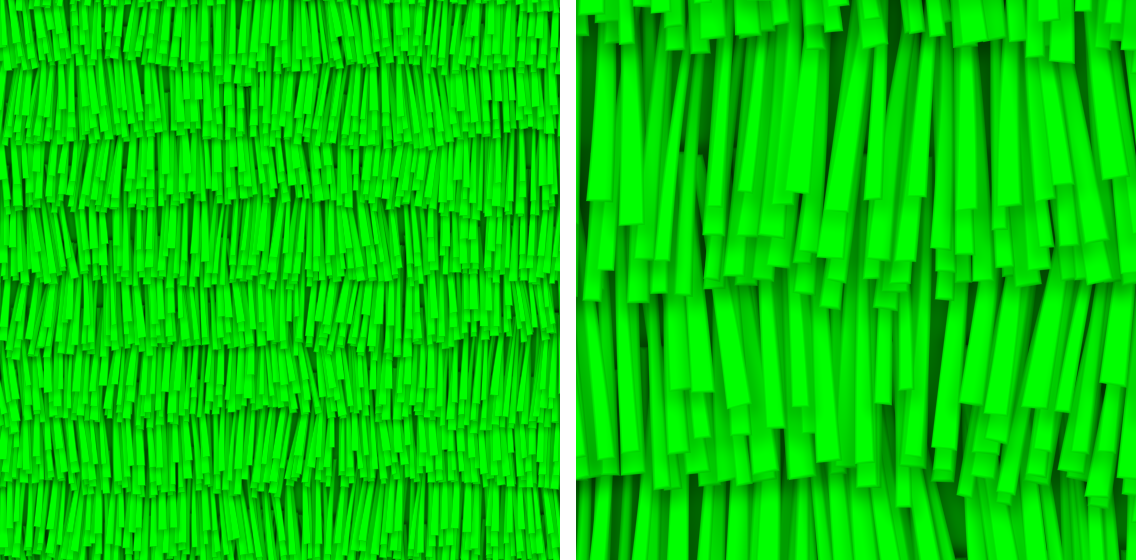
Left, the full canvas; right, a detail of the centre.
A Shadertoy shader for this texture:

```glsl
#define ROWS 8.0
#define COLUMNS 50.0
#define LAYERS 4
#define HALF_WIDTH 0.0076
#define ROOT_HEIGHT 0.20
#define LEAN 0.11
#define BEVEL 0.0024
#define SHADOW_REACH 0.0065
#define SHADOW_DEPTH 0.125
#define BRIGHTNESS 1.09
#define BACKDROP 0.60

vec4 hash4(vec3 cell) {
    float seed = dot(cell, vec3(12.99, 78.23, 37.72));
    return fract(sin(seed + vec4(0.0, 1.7, 3.1, 4.9)) * 43758.5);
}

// Sideways drift of the strips, smooth along each row
float rowLean(float x, float row) {
    return LEAN * (sin(11.0 * x + 2.4 * row) + 0.5 * sin(23.0 * x - 4.1 * row));
}

// Uneven hem: a soft wave plus sudden steps between clumps
float hemOffset(float x, float row) {
    float clump = floor(x * 8.0 + 3.7 * row + 0.4 * sin(17.0 * x));
    float stepUp = hash4(vec3(clump, row, 9.0)).x - 0.5;
    return 0.009 * sin(9.0 * x + 1.9 * row) + 0.028 * stepUp;
}

// Lays one strip and its contact shadow over the tone beneath
float layStrip(float tone, vec2 p, float column, float row, int layer, float aa) {
    float depth = float(layer) / float(LAYERS - 1);
    vec4 rnd = hash4(vec3(column, row, float(layer)));
    vec4 form = hash4(vec3(column + 31.0, row, float(layer) + 5.0));
    if (layer == LAYERS - 1 && form.w < 0.25) return tone;

    float tipX = (column + 0.5 + 0.75 * (rnd.x - 0.5)) / COLUMNS;
    float rise = 0.055 * depth * depth + 0.018 * (rnd.y - 0.5);
    float tipY = row / ROWS + hemOffset(tipX, row) + rise;
    float h = p.y - tipY;
    float rootH = ROOT_HEIGHT - rise;

    // Bent centre line, tapered toward the root
    float lean = rowLean(tipX, row) + 0.09 * (rnd.z - 0.5);
    float bend = 0.7 * (rnd.w - 0.5);
    float dx = p.x - tipX - lean * h - bend * h * h;
    float width = HALF_WIDTH * (0.62 + 0.5 * form.x);
    width *= mix(1.0, 0.5, clamp(h / 0.15, 0.0, 1.0));
    float along = h + (lean + 0.2 * (form.y - 0.5)) * dx;
    float side = abs(dx) - width;
    float d = max(max(side, -along), h - rootH);

    // Soft shadow, longer below the cut tip
    vec2 gap = max(vec2(side, max(-0.7 * along, h - rootH)), 0.0);
    float shadow = exp(-dot(gap, gap) / (SHADOW_REACH * SHADOW_REACH));
    tone *= 1.0 - SHADOW_DEPTH * shadow;

    // Bright face with darker rim and shaded root
    float face = BRIGHTNESS * mix(0.97, 1.0, depth) * (0.95 + 0.07 * form.z);
    face *= mix(1.0, 0.82, smoothstep(0.04, 0.14, h));
    face *= mix(0.78, 1.0, smoothstep(0.0, BEVEL, -d));
    face *= 1.0 - 0.05 * clamp(dx / width, -1.0, 1.0);
    return mix(tone, min(face, 1.02), 1.0 - smoothstep(-aa, aa, d));
}

void mainImage(out vec4 fragColor, in vec2 fragCoord) {
    vec2 p = fragCoord / iResolution.y;
    float aa = 0.8 / iResolution.y;
    float tone = BACKDROP;
    float baseRow = floor(p.y * ROWS);

    // Lower rows lie behind upper rows, long layers behind short ones
    for (int r = -1; r <= 1; r++) {
        float row = baseRow + float(r);
        float h = p.y - row / ROWS;
        float rootedX = p.x - rowLean(p.x, row) * h;
        float baseColumn = floor(rootedX * COLUMNS);
        for (int layer = 0; layer < LAYERS; layer++) {
            for (int n = -2; n <= 2; n++) {
                tone = layStrip(tone, p, baseColumn + float(n), row, layer, aa);
            }
        }
    }
    fragColor = vec4(0.0, clamp(tone, 0.0, 1.0), 0.0, 1.0);
}
```
